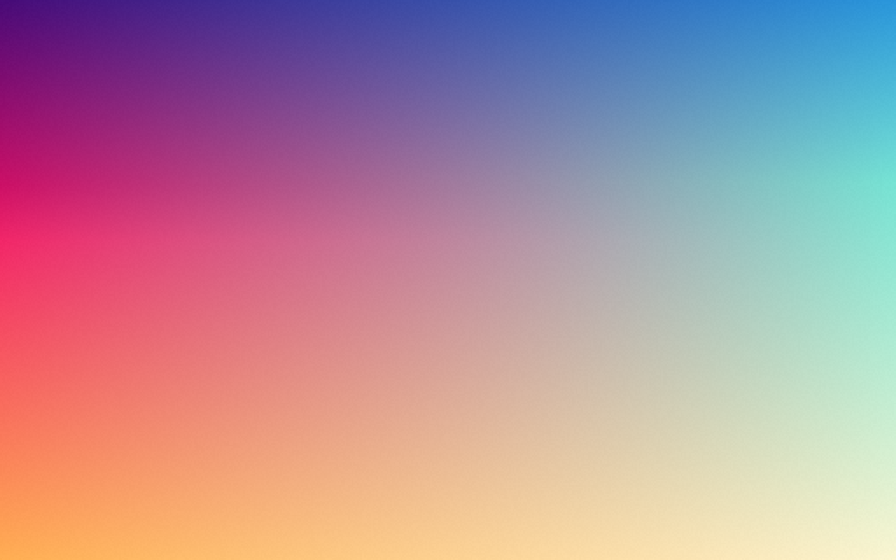
Give the GLSL for this background, as a WebGL 1 fragment shader.

```glsl
precision highp float;

uniform vec2 u_resolution;

#define LEFT_CRIMSON_HEIGHT 0.67
#define LEFT_PINK_HEIGHT 0.57
#define RIGHT_AQUA_HEIGHT 0.675
#define GRAIN_CELLS vec2(512.0, 320.0)
#define GRAIN_STRENGTH 0.012

const vec3 ORANGE = vec3(1.00, 0.68, 0.32);
const vec3 PINK = vec3(0.95, 0.15, 0.41);
const vec3 CRIMSON = vec3(0.80, 0.06, 0.40);
const vec3 PURPLE = vec3(0.28, 0.04, 0.47);
const vec3 CREAM = vec3(0.98, 0.96, 0.82);
const vec3 AQUA = vec3(0.46, 0.89, 0.83);
const vec3 BLUE = vec3(0.16, 0.59, 0.86);

// Linear position of h between two heights, clamped to 0..1
float ramp(float low, float high, float h) {
  return clamp((h - low) / (high - low), 0.0, 1.0);
}

float hash(vec2 p) {
  vec3 q = fract(p.xyx * 0.1031);
  q += dot(q, q.yzx + 33.33);
  return fract((q.x + q.y) * q.z);
}

// Warm edge: orange, pink, crimson, purple from bottom to top
vec3 leftEdge(float h) {
  vec3 color = mix(ORANGE, PINK, ramp(0.0, LEFT_PINK_HEIGHT, h));
  color = mix(color, CRIMSON, ramp(LEFT_PINK_HEIGHT, LEFT_CRIMSON_HEIGHT, h));
  return mix(color, PURPLE, ramp(LEFT_CRIMSON_HEIGHT, 1.0, h));
}

// Cool edge: cream, aqua, blue from bottom to top
vec3 rightEdge(float h) {
  vec3 color = mix(CREAM, AQUA, ramp(0.0, RIGHT_AQUA_HEIGHT, h));
  return mix(color, BLUE, ramp(RIGHT_AQUA_HEIGHT, 1.0, h));
}

void main() {
  vec2 uv = gl_FragCoord.xy / u_resolution;

  // Blend the two edge gradients across the canvas
  vec3 color = mix(leftEdge(uv.y), rightEdge(uv.y), uv.x);

  // Faint grain hides banding
  color += (hash(floor(uv * GRAIN_CELLS)) - 0.5) * GRAIN_STRENGTH;

  gl_FragColor = vec4(clamp(color, 0.0, 1.0), 1.0);
}
```
